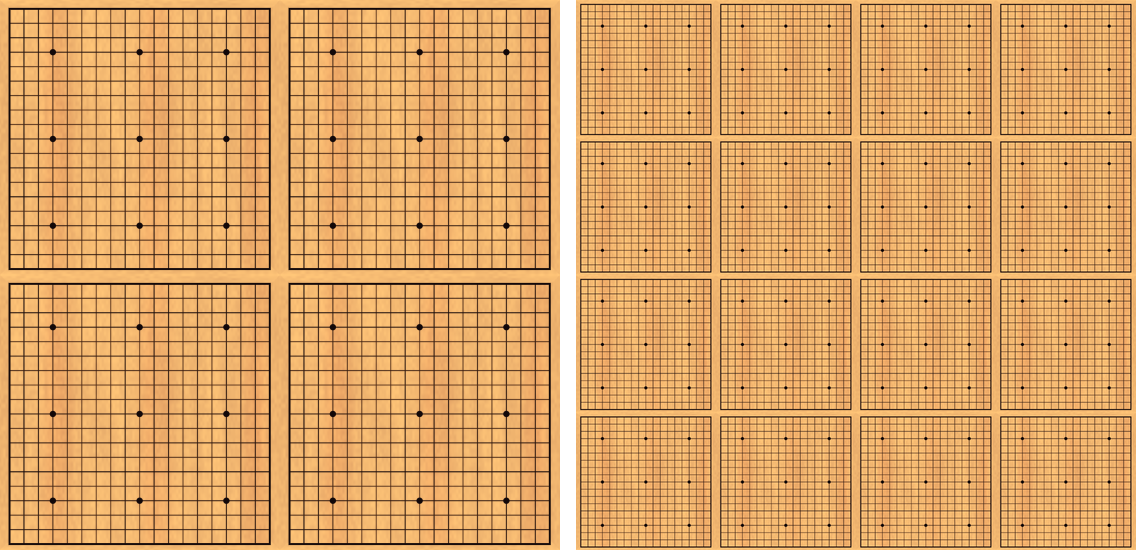
Left: one tile. Right: repeated 2 by 2.
Reproduce this pattern procedurally as a Shadertoy shader.

```glsl
// Wooden game boards in a 2 x 2 repeat: an 18-cell ruled grid with nine star points
// and a heavy border, on streaked wood with mitred margins. Lines are distance
// fields; the grain is value noise that wraps on each tile.

#define TILES 2.0                    // boards across and down
#define CELL 0.05164                 // grid pitch, in tile widths
#define CENTER vec2(0.4987, 0.4947)  // board centre within the tile
#define HALF_CELLS 9.0               // cells from centre to border
#define STAR_STEP 6.0                // cells between star points
#define LINE_R 0.0020                // half width of a grid line
#define BORDER_R 0.0034              // half width of the border
#define STAR_R 0.0112                // star point radius
#define WOOD vec3(0.975, 0.745, 0.455)
#define WOOD_DARK vec3(0.80, 0.56, 0.36)
#define INK vec3(0.07, 0.03, 0.035)
#define INK_BROWN vec3(0.30, 0.15, 0.07)

float hash(vec2 p) {
    return fract(sin(dot(p, vec2(127.1, 311.7))) * 43758.5453);
}

// Value noise on the unit tile; a whole-number freq makes it wrap.
float tileNoise(vec2 uv, vec2 freq) {
    vec2 p = uv * freq;
    vec2 i = floor(p);
    vec2 f = fract(p);
    f = f * f * (3.0 - 2.0 * f);
    vec2 a = mod(i, freq);
    vec2 b = mod(i + 1.0, freq);
    return mix(mix(hash(a), hash(vec2(b.x, a.y)), f.x),
               mix(hash(vec2(a.x, b.y)), hash(b), f.x), f.y);
}

// Smooth coverage of a shape of radius r at distance d.
float cover(float d, float r, float px) {
    return 1.0 - smoothstep(r - 0.7 * px, r + 0.7 * px, d);
}

// Darkness of the grain, with fibres running along y.
float grain(vec2 uv) {
    float broad = tileNoise(uv, vec2(17.0, 2.0));
    float fibre = tileNoise(uv, vec2(67.0, 5.0));
    float fleck = tileNoise(uv, vec2(128.0, 61.0));
    return 0.35 * broad + 0.30 * fibre + 0.35 * fleck;
}

vec3 wood(vec2 uv, float inside) {
    // Board surface: upright fibres with a few broad reddish bands
    float wobble = 0.02 * tileNoise(uv, vec2(3.0, 4.0));
    float band = pow(0.5 + 0.5 * cos(6.28319 * (uv.x + wobble - 0.21) / 0.36), 5.0);
    float streak = tileNoise(uv, vec2(23.0, 2.0));
    vec3 board = mix(WOOD, WOOD_DARK, 0.75 * (grain(uv) - 0.38));
    board += band * (0.4 + 0.6 * streak) * vec3(-0.03, -0.085, -0.055);

    // Margins: grain follows each side and meets in mitres at the corners
    vec2 fromMid = abs(uv - 0.5);
    float upright = smoothstep(-0.004, 0.004, fromMid.x - fromMid.y);
    float side = mix(grain(uv.yx), grain(uv), upright);
    float edge = smoothstep(0.015, 0.0, 0.5 - fromMid.x) * upright;
    vec3 margin = mix(WOOD, WOOD_DARK, 0.8 * (side - 0.28) + 0.12 * upright + 0.12 * edge);
    return mix(margin, board, inside);
}

void mainImage(out vec4 fragColor, in vec2 fragCoord) {
    vec2 uv = fract(fragCoord / iResolution.xy * TILES);
    float aspect = iResolution.y / iResolution.x;
    float px = TILES / iResolution.x;

    // Board coordinates, counted in cells from the centre
    vec2 g = (uv - CENTER) * vec2(1.0, aspect) / CELL;
    float rim = (max(abs(g.x), abs(g.y)) - HALF_CELLS) * CELL;
    float inside = cover(rim, 0.0, px);
    vec3 color = wood(uv, inside);

    // Grid lines, each with its own ink strength
    vec2 id = round(g);
    vec2 d = abs(g - id) * CELL;
    vec2 strength = vec2(hash(vec2(id.x, 3.0)), hash(vec2(7.0, id.y)));
    vec2 ink = vec2(cover(d.x, LINE_R, px), cover(d.y, LINE_R, px)) * inside;
    color = mix(color, mix(INK_BROWN, INK, strength.x), ink.x * mix(0.72, 0.96, strength.x));
    color = mix(color, mix(INK_BROWN, INK, strength.y), ink.y * mix(0.72, 0.96, strength.y));

    // Border and star points
    vec2 star = STAR_STEP * clamp(round(g / STAR_STEP), -1.0, 1.0);
    float solid = max(cover(abs(rim), BORDER_R, px),
                      cover(length(g - star) * CELL, STAR_R, px));
    color = mix(color, INK, solid);

    fragColor = vec4(clamp(color, 0.0, 1.0), 1.0);
}
```
